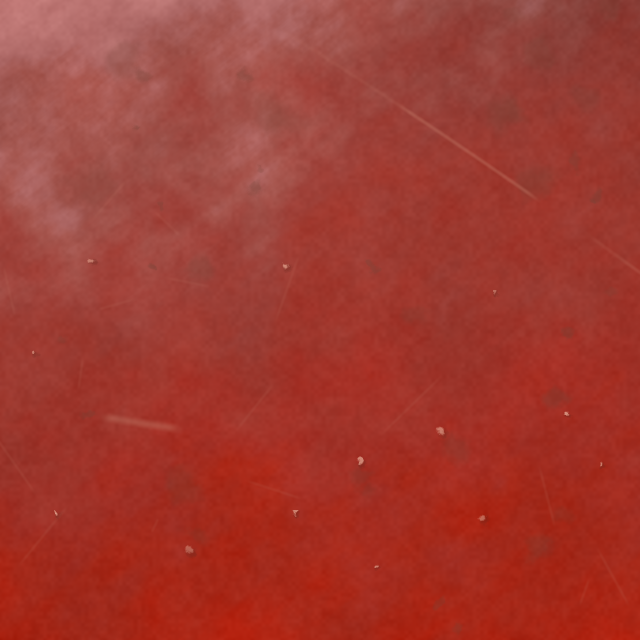
This texture is drawn by a WebGL 1 fragment shader. Its source:

```glsl
precision highp float;
// Worn red painted metal: a pale haze falls from the upper left over deep red.
// Layered value noise mottles and smears the haze; loops scatter stains, chips and
// hairlines, and two tapered strokes add the long scratch and a short scuff.
uniform vec2 u_resolution;

#define MOTTLE 0.42
#define MOTTLE_SCALE 6.0
#define CLOUDING 0.36
#define SMEAR 0.16
#define GRAIN 0.024
#define STAINS 38
#define STAIN_STRENGTH 0.46
#define CHIPS 13
#define CHIP_RADIUS 0.0055
#define HAIRLINES 16
#define HAIRLINE_STRENGTH 0.13
#define SCRATCH_STRENGTH 0.42

const vec3 STAIN_COLOR = vec3(0.45, 0.26, 0.21);
const vec3 CHIP_COLOR = vec3(0.88, 0.62, 0.54);
const vec3 SCRATCH_COLOR = vec3(0.74, 0.45, 0.38);

// Sine-free hash: two values in 0..1
vec2 hash2(vec2 p) {
  vec3 q = fract(vec3(p.xyx) * vec3(0.1031, 0.1030, 0.0973));
  q += dot(q, q.yzx + 33.33);
  return fract((q.xx + q.yz) * q.zy);
}

float valueNoise(vec2 p) {
  vec2 cell = floor(p), f = fract(p);
  f = f * f * (3.0 - 2.0 * f);
  float low = mix(hash2(cell).x, hash2(cell + vec2(1.0, 0.0)).x, f.x);
  float high = mix(hash2(cell + vec2(0.0, 1.0)).x, hash2(cell + 1.0).x, f.x);
  return mix(low, high, f.y);
}

// Fractal noise centred on zero
float fbm(vec2 p) {
  float sum = 0.0, amplitude = 0.5;
  for (int i = 0; i < 5; i++) {
    sum += amplitude * (valueNoise(p) - 0.5);
    p = mat2(0.8, 0.6, -0.6, 0.8) * p * 2.03 + 17.3;
    amplitude *= 0.53;
  }
  return sum;
}

// Linear blend weight of haze between two levels
float between(float low, float high, float haze) {
  return clamp((haze - low) / (high - low), 0.0, 1.0);
}

// Paint colour from bare deep red (below 0) to full pale haze (above 1)
vec3 paintRamp(float haze) {
  vec3 c = vec3(0.680, 0.125, 0.055);
  c = mix(c, vec3(0.65, 0.16, 0.10), between(-0.12, 0.09, haze));
  c = mix(c, vec3(0.63, 0.18, 0.14), between(0.09, 0.25, haze));
  c = mix(c, vec3(0.62, 0.22, 0.18), between(0.25, 0.46, haze));
  c = mix(c, vec3(0.605, 0.25, 0.22), between(0.46, 0.66, haze));
  c = mix(c, vec3(0.625, 0.32, 0.29), between(0.66, 0.84, haze));
  c = mix(c, vec3(0.675, 0.40, 0.39), between(0.84, 0.98, haze));
  return mix(c, vec3(0.74, 0.47, 0.46), between(0.98, 1.2, haze));
}

float softDisc(float d, float radius) {
  return 1.0 - smoothstep(0.3 * radius, radius, d);
}

// Soft line from a to b that fades at both ends
float stroke(vec2 p, vec2 a, vec2 b, float width) {
  vec2 ab = b - a;
  float t = clamp(dot(p - a, ab) / dot(ab, ab), 0.0, 1.0);
  float taper = smoothstep(0.0, 0.2, t) * (1.0 - smoothstep(0.8, 1.0, t));
  return taper * (1.0 - smoothstep(0.0, width, length(p - a - ab * t)));
}

void main() {
  vec2 p = gl_FragCoord.xy / min(u_resolution.x, u_resolution.y);

  // Hazy paint: broad mottle, finer clouding and diagonal smears
  vec2 along = mat2(0.8, -0.6, 0.6, 0.8) * p;
  float haze = p.y * (0.70 + 0.46 * (1.0 - p.x)) + 0.015;
  haze += MOTTLE * fbm(p * MOTTLE_SCALE + 3.7);
  haze += CLOUDING * fbm(p * vec2(17.0, 15.0) + 41.0);
  haze += SMEAR * fbm(along * vec2(9.0, 48.0) + 23.0);
  vec3 color = paintRamp(haze);

  // Uneven light: dimmer at the upper right, patchy elsewhere
  color *= 1.0 - 0.13 * smoothstep(0.5, 1.0, p.x) * smoothstep(0.6, 1.0, p.y);
  color *= 1.01 + 0.16 * fbm(p * 7.0 + 83.0);
  color += GRAIN * (valueNoise(p * 170.0) + valueNoise(p * 75.0) - 1.0);

  // Ragged brownish stains
  vec2 ragged = p + 0.035 * vec2(fbm(p * 40.0), fbm(p * 40.0 + 9.0));
  for (int i = 0; i < STAINS; i++) {
    vec2 seed = vec2(float(i), 11.0);
    vec2 shape = hash2(seed + 50.0);
    vec2 offset = (ragged - hash2(seed)) * vec2(mix(0.6, 1.2, shape.y), 1.0);
    float radius = mix(0.008, 0.042, shape.x * shape.x);
    float fade = STAIN_STRENGTH * mix(0.4, 1.0, shape.y) * (1.0 - 9.0 * radius);
    color = mix(color, STAIN_COLOR, fade * softDisc(length(offset), radius));
  }

  // Faint hairlines
  for (int i = 0; i < HAIRLINES; i++) {
    vec2 seed = vec2(float(i), 71.0);
    vec2 start = hash2(seed) * vec2(1.0, 0.75);
    vec2 span = (hash2(seed + 30.0) - 0.5) * 0.24;
    float line = stroke(p, start, start + span, 0.004);
    color = mix(color, SCRATCH_COLOR, HAIRLINE_STRENGTH * line);
  }

  // Long bowed scratch with a worn gap, and a short scuff
  vec2 bowed = p - vec2(0.0, 0.09 * (p.x - 0.43) * (1.0 - p.x));
  float worn = smoothstep(0.2, 0.65, valueNoise(vec2(p.x * 15.0, 5.0)));
  float marks = mix(0.35, 1.0, worn) * stroke(bowed, vec2(0.40, 0.98), vec2(1.08, 0.52), 0.005);
  marks *= 1.0 - smoothstep(0.82, 0.85, p.x) * (1.0 - smoothstep(0.91, 0.94, p.x));
  marks += stroke(p, vec2(0.15, 0.350), vec2(0.29, 0.328), 0.010);
  color = mix(color, SCRATCH_COLOR, SCRATCH_STRENGTH * marks);

  // Small ragged bright chips, each with a dim lower right rim
  vec2 chipped = p + 0.012 * vec2(fbm(p * 110.0), fbm(p * 110.0 + 5.0));
  for (int i = 0; i < CHIPS; i++) {
    vec2 seed = vec2(float(i), 137.0);
    vec2 size = hash2(seed + 20.0);
    vec2 offset = chipped - mix(vec2(0.03, 0.08), vec2(0.95, 0.65), hash2(seed));
    float radius = CHIP_RADIUS * mix(0.6, 1.35, size.x);
    float rim = softDisc(length(offset - radius * vec2(0.5, -0.6)), radius * 1.5);
    color = mix(color, vec3(0.36, 0.14, 0.10), 0.28 * rim);
    color = mix(color, CHIP_COLOR, mix(0.4, 0.9, size.y) * softDisc(length(offset), radius));
  }

  gl_FragColor = vec4(clamp(color, 0.0, 1.0), 1.0);
}
```
